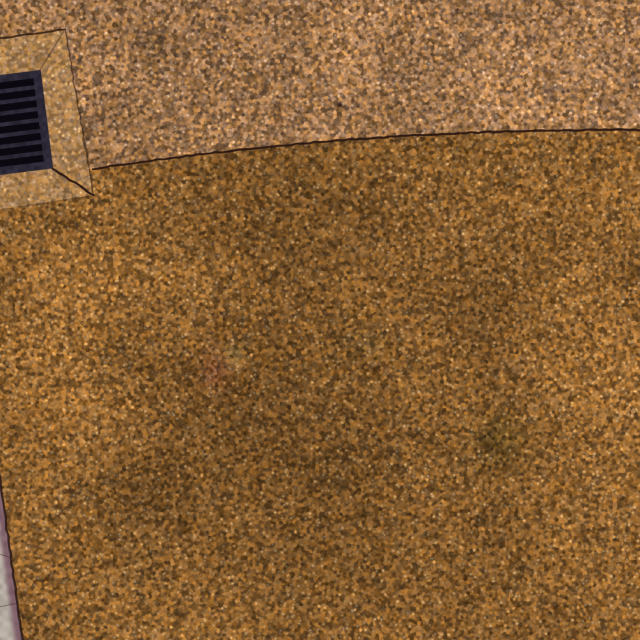
Give the GLSL for this texture, as a three.js fragment shader.

```glsl
// Exposed-aggregate paving with a curved seam, a framed drain grate and a pale kerb.
#define GRAIN_CELLS 215.0
#define GRAIN_CONTRAST 0.80
#define MOTTLE 0.13
#define SOFT 0.0013
#define UPPER_TONE vec3(0.620, 0.460, 0.310)
#define LOWER_TONE vec3(0.530, 0.372, 0.192)
#define FRAME_TONE vec3(0.675, 0.515, 0.335)
#define JOINT_TONE vec3(0.140, 0.075, 0.060)
#define GRATE_TONE vec3(0.165, 0.150, 0.200)
#define SLOT_COUNT 8.0
#define SLOT_PITCH 0.0172

varying vec2 vUv;

vec3 hash3(vec2 p) {
  vec3 q = fract(p.xyx * vec3(0.1031, 0.1030, 0.0973));
  q += dot(q, q.yxz + 33.33);
  return fract((q.xxy + q.yzz) * q.zyx);
}

float noise(vec2 p) {
  vec2 i = floor(p), f = fract(p);
  f = f * f * (3.0 - 2.0 * f);
  vec2 e = vec2(0.0, 1.0);
  return mix(mix(hash3(i).x, hash3(i + e.yx).x, f.x),
             mix(hash3(i + e).x, hash3(i + e.yy).x, f.x), f.y);
}

float fbm(vec2 p) {
  float sum = 0.0, amp = 0.5;
  for (int i = 0; i < 5; i++) {
    sum += amp * noise(p);
    p = mat2(1.6, 1.2, -1.2, 1.6) * p + 7.3;
    amp *= 0.55;
  }
  return sum;
}

// Soft blend of jittered stones: brightness and warmth about zero, pale round flecks
vec3 pebbles(vec2 p) {
  vec2 cell = floor(p), sum = vec2(0.0);
  float total = 0.0, fleck = 0.0;
  for (int y = -1; y <= 1; y++) {
    for (int x = -1; x <= 1; x++) {
      vec2 id = cell + vec2(float(x), float(y));
      vec2 d = id + hash3(id + 17.0).xy - p;
      vec3 h = hash3(id + 91.0);
      float w = exp(-4.5 * dot(d, d));
      sum += w * (h.xy - 0.5);
      total += w;
      fleck = max(fleck, smoothstep(0.84, 1.0, h.z) * exp(-5.0 * dot(d, d)));
    }
  }
  return vec3(sum / max(total, 0.0001), fleck);
}

float blob(vec2 p, vec2 center, vec2 radius) {
  vec2 d = (p - center) / radius;
  return exp(-dot(d, d));
}

float inside(float d) { return 1.0 - smoothstep(-SOFT, SOFT, d); }

// Signed distance to the line a-b, positive on its left
float sideOf(vec2 p, vec2 a, vec2 b) {
  vec2 e = normalize(b - a), d = p - a;
  return e.x * d.y - e.y * d.x;
}

float crease(vec2 p, vec2 a, vec2 b, float width) {
  vec2 d = p - a, e = b - a;
  return inside(length(d - e * clamp(dot(d, e) / dot(e, e), 0.0, 1.0)) - width);
}

void main() {
  vec2 p = vUv;
  float wobble = (noise(p * 110.0) - 0.5) * 0.0022;

  // Two slabs and their weathering
  float seam = p.y - (0.797 - 0.094 * (p.x - 0.95) * (p.x - 0.95)) + wobble;
  float lower = inside(seam);
  float stain = blob(p, vec2(0.45, 0.65), vec2(0.16, 0.11))
              + blob(p, vec2(0.36, 0.38), vec2(0.10, 0.10))
              + blob(p, vec2(0.52, 0.25), vec2(0.20, 0.13))
              + blob(p, vec2(0.22, 0.24), vec2(0.12, 0.08))
              + blob(p, vec2(0.73, 0.53), vec2(0.12, 0.07));
  float wear = blob(p, vec2(0.07, 0.43), vec2(0.12, 0.24))
             + blob(p, vec2(0.20, 0.57), vec2(0.14, 0.05))
             + blob(p, vec2(0.95, 0.38), vec2(0.16, 0.28));
  vec3 slab = LOWER_TONE * (1.0 - 0.13 * stain + 0.11 * wear);
  slab += vec3(0.03, -0.01, 0.03) * blob(p, vec2(0.336, 0.42), vec2(0.02, 0.03));
  slab += vec3(0.01, 0.04, 0.03) * blob(p, vec2(0.365, 0.447), vec2(0.015));
  slab += vec3(0.04, 0.05, 0.04) * blob(p, vec2(0.573, 0.465), vec2(0.03, 0.02));
  slab *= 1.0 - vec3(0.13, 0.08, 0.13) * blob(p, vec2(0.78, 0.31), vec2(0.04));
  vec3 color = mix(UPPER_TONE * (0.97 + 0.06 * p.x), slab, lower);
  color *= 1.0 + MOTTLE * 2.0 * (fbm(p * 9.0) - 0.55);
  color *= 1.0 - 0.16 * blob(p, vec2(0.24, 0.92), vec2(0.03));

  // Drain surround
  vec2 a = vec2(-0.01, 0.9386), b = vec2(0.1016, 0.954);
  vec2 c = vec2(0.146, 0.695), d = vec2(-0.01, 0.6705);
  float frame = inside(max(sideOf(p, a, b), max(sideOf(p, b, c), sideOf(p, c, d))));
  color = mix(color, FRAME_TONE, 0.9 * frame);

  // Stone grain
  vec3 stone = pebbles(p * GRAIN_CELLS);
  float fine = noise(p * GRAIN_CELLS * 1.7) - 0.5;
  color *= 1.0 + GRAIN_CONTRAST * (stone.x + 0.25 * fine) * mix(1.0, 0.6, frame);
  color *= 1.0 + stone.y * vec3(0.10, 0.0, -0.35);
  color += (stone.z - 0.07) * vec3(0.22, 0.23, 0.22);

  // Joints
  float joint = inside(abs(seam) - 0.0017) * step(0.143, p.x) * 0.9;
  vec2 q = p + wobble;
  joint = max(joint, 0.80 * crease(q, a, b, 0.0014));
  joint = max(joint, 0.55 * crease(q, b, c, 0.0011));
  joint = max(joint, 0.30 * crease(q, c, d, 0.0010));
  joint = max(joint, 0.95 * crease(q, vec2(0.083, 0.737), c, 0.0016));
  joint = max(joint, 0.40 * crease(q, vec2(0.0625, 0.8906), b, 0.0010));
  joint = max(joint, 0.80 * blob(p, vec2(0.531, 0.836), vec2(0.006, 0.004)));
  color = mix(color, JOINT_TONE, joint);

  // Tilted grate, measured from its lower right corner
  vec2 g = mat2(0.992, -0.125, 0.125, 0.992) * (p - vec2(0.083, 0.737));
  float rim = max(g.x, max(-g.y, g.y - 0.155));
  float row = (g.y - 0.009) / SLOT_PITCH;
  float slot = inside((abs(fract(row) - 0.5) - 0.31) * SLOT_PITCH);
  slot *= inside(g.x + 0.013) * step(0.0, row) * step(row, SLOT_COUNT);
  vec3 metal = GRATE_TONE * (0.85 + 0.4 * noise(p * 160.0));
  metal = mix(metal, vec3(0.045, 0.030, 0.060), slot);
  color = mix(color, metal, inside(rim));

  // Kerb with a dark edge and two cracks
  float kerb = p.x - 0.035 * (1.0 - p.y / 0.251) + wobble;
  vec3 kerbTone = mix(vec3(0.70, 0.66, 0.62), vec3(0.50, 0.38, 0.41), smoothstep(-0.018, -0.006, kerb));
  kerbTone *= 0.9 + 0.2 * noise(p * 120.0);
  float crack = min(abs(p.y - 0.134 + 0.3 * p.x), abs(p.y - 0.052 - 0.2 * p.x));
  kerbTone = mix(kerbTone, JOINT_TONE, 0.45 * inside(crack - 0.0006));
  color = mix(color, kerbTone, inside(kerb));
  color = mix(color, JOINT_TONE, 0.8 * inside(abs(kerb) - 0.0018) * step(p.y, 0.26));

  gl_FragColor = vec4(clamp(color, 0.0, 1.0), 1.0);
}
```
